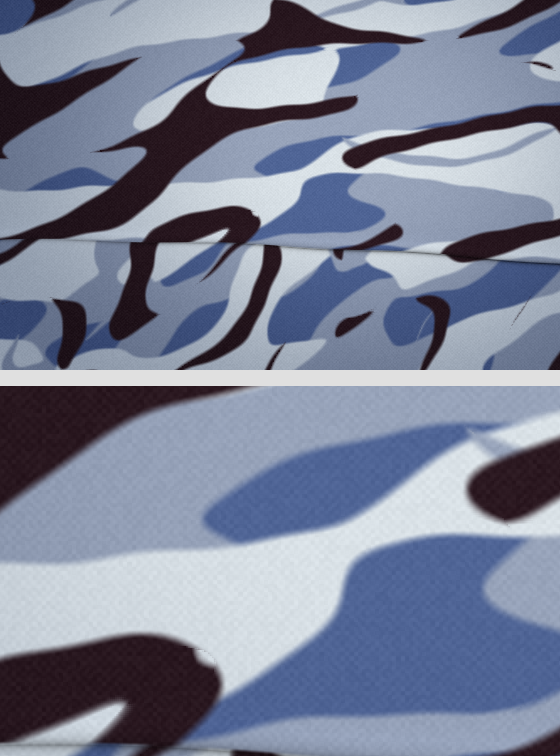
Top: the whole. Bottom: its middle third, enlarged.
Write a Shadertoy shader that draws this texture.

```glsl
#define WHITE vec3(0.82, 0.85, 0.87)
#define PALE vec3(0.57, 0.615, 0.70)
#define BLUE vec3(0.30, 0.38, 0.565)
#define DARK vec3(0.16, 0.09, 0.12)
#define UPPER_SCALE vec2(8.5, 27.0)
#define LOWER_SCALE vec2(15.5, 29.0)
#define UPPER_TILT 0.19
#define LOWER_TILT 0.62
#define EDGE_SOFTNESS 0.0043
#define WEAVE 0.026

float hash(vec2 cell) {
    return fract(sin(dot(cell, vec2(12.99, 78.23))) * 43758.5);
}

vec2 rotate(vec2 p, float angle) {
    float c = cos(angle), s = sin(angle);
    return vec2(c * p.x + s * p.y, c * p.y - s * p.x);
}

// Warped sum of sines, roughly normal with unit variance
float field(vec2 p, float seed) {
    float sum = 0.0;
    p += seed * vec2(3.7, 5.3);
    for (int i = 0; i < 6; i++) {
        float k = float(i);
        float angle = 2.4 * k + 1.7 * seed;
        p += 0.24 * sin(1.3 * p.yx + vec2(seed + k, 2.1 * k));
        vec2 wave = vec2(cos(angle), sin(angle)) * (0.65 + 0.11 * k);
        sum += sin(dot(p, wave) + 1.9 * k * seed);
    }
    return sum / sqrt(3.0);
}

// Branches: a ridge whose width swells and closes in a blunt tip
float branches(vec2 p, float seed, float width, float reach) {
    float swell = field(p * 0.85, seed + 4.0) + reach;
    swell /= sqrt(abs(swell) + 0.15);
    return width * swell - abs(field(p * 0.8, seed));
}

float cover(float f) {
    float slope = fwidth(f) * iResolution.y;
    float band = slope * EDGE_SOFTNESS + 1e-4;
    return smoothstep(-band, band, f);
}

// Printed layers from back to front
vec3 camouflage(vec2 q) {
    vec3 color = PALE;
    color = mix(color, BLUE, cover(field(q, 1.3) - 0.36));
    color = mix(color, WHITE, cover(field(q * 0.9, 2.6) - 0.12));
    color = mix(color, PALE, cover(branches(q, 7.1, 0.26, -0.45)));
    return mix(color, DARK, cover(branches(q, 3.4, 0.5, 0.5)));
}

void mainImage(out vec4 fragColor, in vec2 fragCoord) {
    vec2 p = fragCoord / iResolution.y;
    vec2 uv = fragCoord / iResolution.xy;

    // Two pieces of cloth meet at a sagging seam
    float seam = p.y - (0.352 - 0.065 * uv.x * uv.x + 0.003 * sin(uv.x * 19.0));
    vec2 q = p + vec2(0.0, 0.03 * sin(p.x * 4.0 + p.y * 3.0));
    q += 0.002 * sin(p.yx * vec2(63.0, 47.0));
    vec3 upper = camouflage(rotate(q, UPPER_TILT) * UPPER_SCALE);
    vec3 lower = camouflage(rotate(q, LOWER_TILT) * LOWER_SCALE + 31.0);
    vec3 color = mix(lower, upper, smoothstep(-0.002, 0.002, seam));

    // Fold: thin shadow below the seam, faint sheen above
    float shadow = exp(-abs(seam + 0.002) / 0.004) * (0.2 + 0.4 * uv.x);
    color *= 1.0 - shadow;
    color *= 1.0 + 0.05 * exp(-abs(seam - 0.02) / 0.015);

    // Uneven bluish light and woven threads
    float falloff = length((uv - vec2(0.62, 0.62)) * vec2(1.15, 1.0));
    float dim = smoothstep(0.12, 0.85, falloff);
    color *= mix(vec3(1.04), vec3(0.68, 0.71, 0.77), dim);
    float threads = sin(p.x * 690.0) * sin(p.y * 690.0);
    float mottle = hash(floor(p * 260.0)) - 0.5;
    color += WEAVE * (0.5 * threads + mottle);

    fragColor = vec4(clamp(color, 0.0, 1.0), 1.0);
}
```
